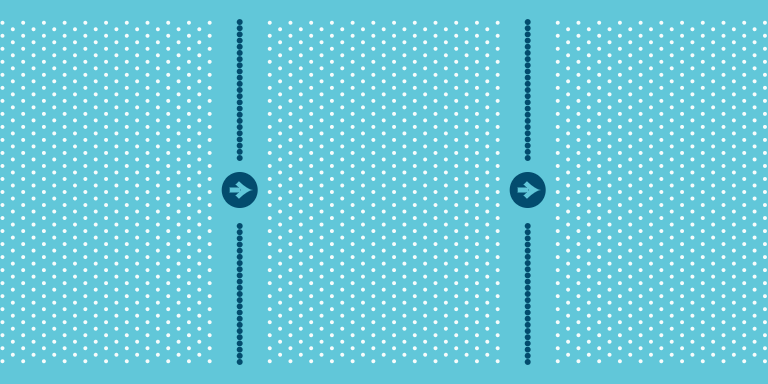
This pattern is drawn by a Shadertoy shader. Its source:

```glsl
// Panels of staggered white dots on turquoise, parted by beaded vertical
// lines that break around a dark disc holding an arrow. The layout repeats
// sideways on a grid 384 units high; every shape is a distance function.

const float CANVAS_HEIGHT = 384.0;
const float PANEL_PERIOD = 288.0;

// Nearest dot of one panel, with every other column shifted by half a row.
float dotField(vec2 p) {
    vec2 pitch = vec2(10.36, 13.02);
    float column = clamp(round(p.x / pitch.x), -11.0, 11.0);
    float shift = mod(column, 2.0) < 0.5 ? 0.5 : 0.0;
    float rowLimit = 13.0 - shift;
    float row = clamp(round(p.y / pitch.y - shift) + shift, -rowLimit, rowLimit);
    return length(p - vec2(column, row) * pitch) - 1.95;
}

// Two strings of 23 beads, mirrored above and below the middle.
float beadLine(vec2 p) {
    float pitch = 6.18;
    float y = abs(p.y) - 34.0;
    float bead = clamp(round(y / pitch), 0.0, 22.0);
    return length(vec2(p.x, y - bead * pitch)) - 2.95;
}

// Right-pointing arrow with a notched back and concave flanks.
float arrow(vec2 p) {
    p.y = abs(p.y);
    vec2 tailEdge = abs(p - vec2(-4.5, 0.0)) - vec2(5.5, 2.5);
    float tail = max(tailEdge.x, tailEdge.y);
    float taper = clamp((13.0 - p.x) / 14.0, 0.0, 1.2);
    float flank = (p.y - 9.0 * pow(taper, 1.5)) * 0.8;
    float back = (abs(p.y - 5.5) - 4.0 - p.x) * 0.7;
    float head = max(max(flank, back), p.x - 13.0);
    return min(tail, head);
}

// Antialiased coverage of a shape, one pixel wide at its edge.
float fill(float dist, float pixel) {
    return clamp(0.5 - dist / pixel, 0.0, 1.0);
}

void mainImage(out vec4 fragColor, in vec2 fragCoord) {
    float pixel = CANVAS_HEIGHT / iResolution.y;
    vec2 p = fragCoord * pixel - vec2(383.7, 192.0);

    // Local coordinates of the nearest panel and the nearest divider
    vec2 panel = vec2(p.x - PANEL_PERIOD * round(p.x / PANEL_PERIOD), p.y);
    vec2 divider = vec2(mod(p.x, PANEL_PERIOD) - 0.5 * PANEL_PERIOD, p.y);
    vec2 badge = divider - vec2(0.0, 2.0);

    vec3 turquoise = vec3(0.38, 0.78, 0.85);
    vec3 white = vec3(0.97, 0.99, 0.99);
    vec3 navy = vec3(0.01, 0.30, 0.43);

    // Dots, then the divider, then the arrow cut out of its disc
    vec3 color = mix(turquoise, white, fill(dotField(panel), pixel));
    float dark = min(beadLine(divider), length(badge) - 18.0);
    color = mix(color, navy, fill(dark, pixel));
    color = mix(color, turquoise, fill(arrow(badge), pixel));

    fragColor = vec4(color, 1.0);
}
```
